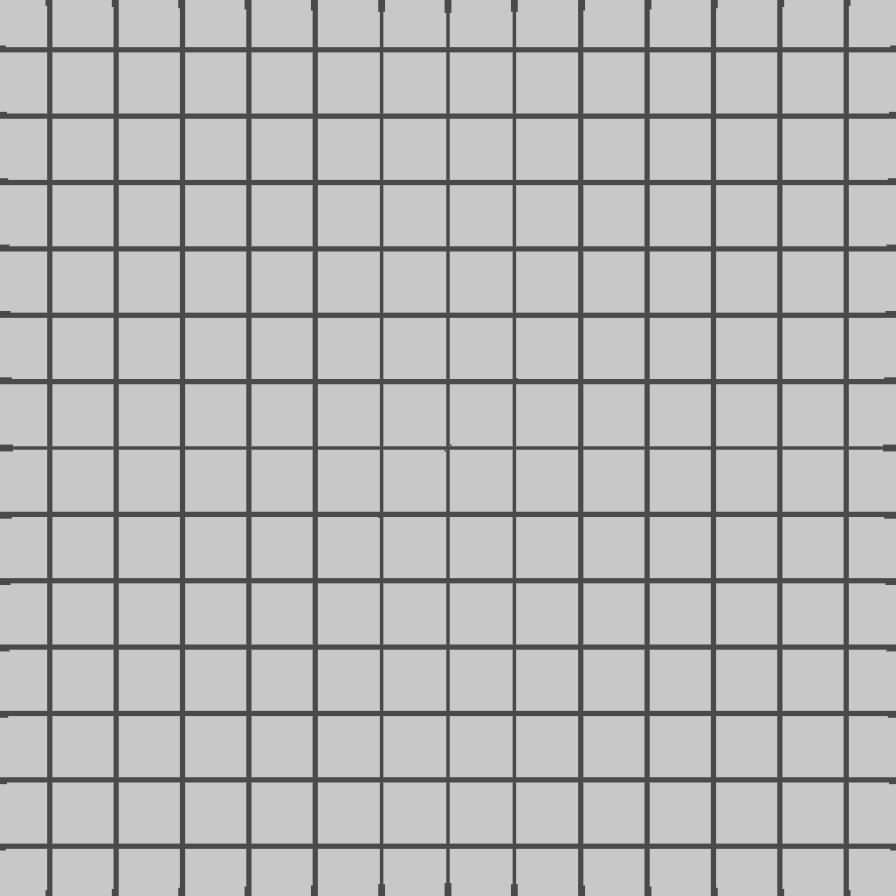
Give the GLSL for this pattern, as a WebGL 2 fragment shader.

```glsl
#version 300 es
precision highp float;
// A square grid of dark grey lines on light grey, centred on the canvas.
// Each axis finds its nearest line by rounding; lines near the middle are
// thinner, all lines thicken at the border, and a few crossings carry specks.

uniform vec2 u_resolution;
out vec4 fragColor;

const vec3 PAPER = vec3(0.784);
const vec3 INK = vec3(0.292);

const float PITCH = 2.0 / 27.0;          // spacing of the lines
const float OUTER_LINE = 6.0;            // index of the last line each way
const float WIDE_HALF = 0.00293;         // half width of a common line
const float THIN_HALF = 0.00195;         // half width of a central line
const float THIN_COLUMNS = 1.0;          // largest index of a thin upright line
const float THIN_ROWS = 0.0;             // largest index of a thin level line
const float TICK_HALF = 0.0038;          // half width of the border ticks
const float TICK_SHIFT = 0.001;          // outward shift of ticks on wide lines
const float TICK_LONG = 0.0145;          // tick length on the middle line
const float TICK_SHORT = 0.0065;         // tick length on the last line
const float SPECK_HALF = 0.001;          // half side of a speck
const float SPECK_OFFSET = 0.0029;       // diagonal distance from a crossing

// Coverage of a band from its signed distance, softened over one pixel.
float coverage(float signedDistance, float pixel) {
    return clamp(0.5 - signedDistance / pixel, 0.0, 1.0);
}

float boxDistance(vec2 p, vec2 halfSize) {
    vec2 q = abs(p) - halfSize;
    return max(q.x, q.y);
}

// One family of parallel lines together with its border ticks.
float gridLines(float across, float along, float lastThin, float pixel) {
    float index = round(across / PITCH);
    float offset = across - index * PITCH;
    bool thin = abs(index) <= lastThin;
    float line = coverage(abs(offset) - (thin ? THIN_HALF : WIDE_HALF), pixel);

    float shift = thin ? 0.0 : sign(index) * TICK_SHIFT;
    float reach = mix(TICK_LONG, TICK_SHORT, min(abs(index) / OUTER_LINE, 1.0));
    float fromBorder = 0.5 - abs(along);
    float tick = coverage(max(abs(offset - shift) - TICK_HALF, fromBorder - reach), pixel);
    return max(line, tick);
}

// Small specks on the rising diagonal of the three central crossings.
float crossingSpecks(vec2 p, float pixel) {
    float specks = 0.0;
    for (int i = -1; i <= 1; i++) {
        for (int side = -1; side <= 1; side += 2) {
            if (i * side < 0) continue;
            vec2 centre = vec2(float(i) * PITCH + float(side) * SPECK_OFFSET);
            specks = max(specks, coverage(boxDistance(p - centre, vec2(SPECK_HALF)), pixel));
        }
    }
    return specks;
}

void main() {
    vec2 p = gl_FragCoord.xy / u_resolution - 0.5;
    float pixel = 1.0 / min(u_resolution.x, u_resolution.y);

    float columns = gridLines(p.x, p.y, THIN_COLUMNS, pixel);
    float rows = gridLines(p.y, p.x, THIN_ROWS, pixel);
    float ink = max(max(columns, rows), crossingSpecks(p, pixel));

    fragColor = vec4(mix(PAPER, INK, ink), 1.0);
}
```
